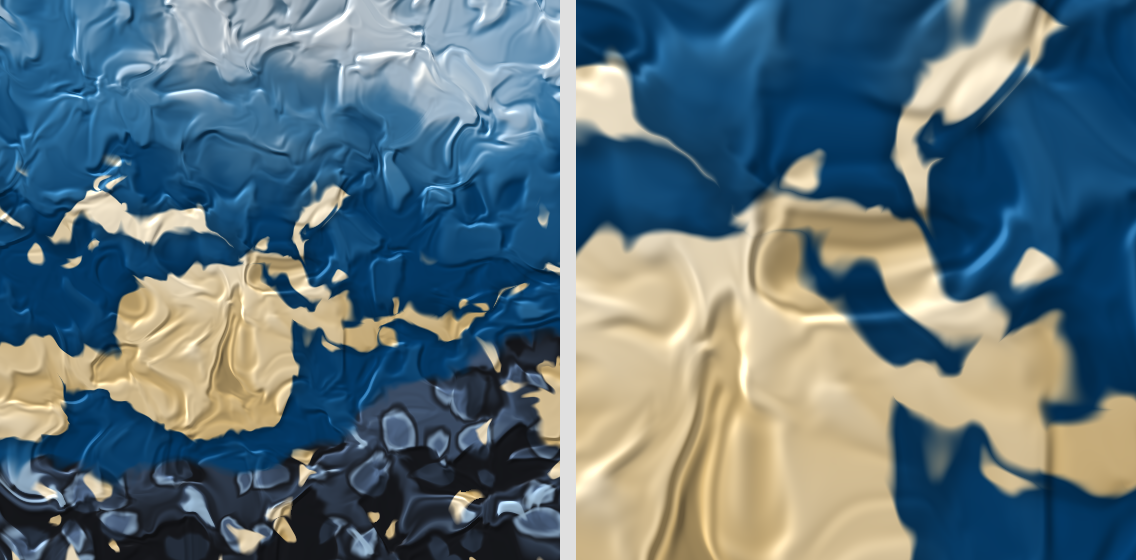
Left: the whole. Right: its middle third, enlarged.
A Shadertoy shader for this texture:

```glsl
// Liquid seascape: pale clouds over deep blue water, ragged sand banks,
// a broken foam ribbon and a dark pebble shore. Every layer is a distance
// or ramp evaluated in folded coordinates, with a shared glossy relief.

#define FOLD_SCALE 11.0
#define FOLD_AMOUNT 0.035
#define EDGE_SCALE 14.0
#define EDGE_AMOUNT 0.023
#define STREAK_SCALE 14.0
#define BANDING 7.0
#define RELIEF 0.55
#define SOFTNESS 0.0045
#define FOAM_WIDTH 0.025
#define DROP_CELLS 19.0
#define PEBBLE_CELLS 11.0

const vec3 DEEP  = vec3(0.01, 0.215, 0.385);
const vec3 BLUE  = vec3(0.19, 0.44, 0.62);
const vec3 PALE  = vec3(0.59, 0.70, 0.79);
const vec3 WHITE = vec3(0.92, 0.92, 0.90);
const vec3 SAND  = vec3(0.75, 0.64, 0.43);
const vec3 CREAM = vec3(0.91, 0.86, 0.76);
const vec3 INK   = vec3(0.08, 0.085, 0.10);
const vec3 SLATE = vec3(0.24, 0.31, 0.41);

float hash(vec2 p) {
    vec3 q = fract(p.xyx * 0.1031);
    q += dot(q, q.yzx + 33.33);
    return fract((q.x + q.y) * q.z);
}

// Value noise in -1..1
float noise(vec2 p) {
    vec2 i = floor(p), f = fract(p);
    f = f * f * f * (f * (f * 6.0 - 15.0) + 10.0);
    vec2 e = vec2(0.0, 1.0);
    float low = mix(hash(i), hash(i + e.yx), f.x);
    float high = mix(hash(i + e.xy), hash(i + e.yy), f.x);
    return mix(low, high, f.y) * 2.0 - 1.0;
}

// Repeated displacement folds the plane into curls
vec2 fold(vec2 p, float scale, float amount) {
    for (int i = 0; i < 4; i++) {
        vec2 s = p * scale + float(i) * 19.7;
        p += amount * vec2(noise(s), noise(s.yx + 57.3));
        scale *= 1.75;
        amount *= 0.55;
    }
    return p;
}

// Folded noise plus bands that follow its contours
float streaks(vec2 p) {
    vec2 q = fold(p, FOLD_SCALE, FOLD_AMOUNT) * STREAK_SCALE;
    float broad = noise(q + 40.0);
    float fine = noise(q * 2.3 + 80.0);
    return 0.55 * broad + 0.3 * fine + 0.2 * sin(BANDING * (broad + 0.3 * fine));
}

float ellipse(vec2 p, vec2 center, vec2 radius) {
    return (length((p - center) / radius) - 1.0) * min(radius.x, radius.y);
}

float cover(float d) { return smoothstep(SOFTNESS, -SOFTNESS, d); }

// Scattered rounds: signed distance to the nearest, and its random id
vec2 rounds(vec2 p, float cells, float size) {
    vec2 g = p * cells, best = vec2(9.0, 0.0);
    for (int y = -1; y <= 1; y++)
    for (int x = -1; x <= 1; x++) {
        vec2 c = floor(g) + vec2(x, y);
        float id = hash(c + 7.0);
        vec2 o = g - c - 0.2 - 0.6 * vec2(hash(c + 23.0), hash(c + 61.0));
        o.x *= 0.75 + 0.7 * hash(c + 91.0);
        float d = length(o) - size * (0.45 + 0.55 * id);
        if (d < best.x) best = vec2(d, id);
    }
    return vec2(best.x / cells, best.y);
}

vec3 waterRamp(float t) {
    vec3 c = mix(DEEP, BLUE, smoothstep(0.08, 0.42, t));
    c = mix(c, PALE, smoothstep(0.38, 0.64, t));
    return mix(c, WHITE, smoothstep(0.68, 1.0, t));
}

float foamLine(float x) {
    float y = 0.605 - 0.18 * smoothstep(0.3, 0.7, x);
    return y + 0.11 * smoothstep(0.8, 1.0, x) + 0.022 * cos(x * 34.0);
}

// Sand banks, foam ribbon and one curling crest
float sandDistance(vec2 q) {
    float d = ellipse(q, vec2(0.375, 0.37), vec2(0.175, 0.155));
    d = min(d, ellipse(q, vec2(0.02, 0.28), vec2(0.095, 0.085)));
    d = min(d, ellipse(q, vec2(0.11, 0.355), vec2(0.12, 0.03)));
    d = min(d, ellipse(q, vec2(0.59, 0.425), vec2(0.085, 0.045)));
    d = min(d, ellipse(q, vec2(1.01, 0.28), vec2(0.055, 0.07)));
    d += 0.018 * noise(q * 15.0) + 0.011 * noise(q * 37.0);
    float width = FOAM_WIDTH * (0.35 + noise(vec2(q.x * 15.0, 4.0)));
    width += 0.008 * noise(q * 42.0);
    d = min(d, (abs(q.y - foamLine(q.x)) - width) * 0.75);
    vec2 c = q - vec2(0.57, 0.595);
    float crest = abs(length(c) - 0.043) - 0.015;
    return min(d, max(crest, dot(c, vec2(0.86, -0.5)) - 0.01));
}

void mainImage(out vec4 fragColor, in vec2 fragCoord) {
    vec2 p = fragCoord / iResolution.y;
    vec2 q = fold(p, EDGE_SCALE, EDGE_AMOUNT);
    float s = streaks(p);
    float gloss = s - streaks(p + vec2(-0.004, 0.005));

    // Water, brightening into cloud toward the upper right
    float cloud = smoothstep(0.64, 0.91, q.y + 0.08 * noise(q * 6.0));
    cloud *= 0.4 + 0.6 * smoothstep(0.2, 0.36, q.x);
    float open = smoothstep(0.42, 0.72, q.y);
    float tone = 0.10 + 0.10 * open + 0.47 * cloud;
    tone += s * (0.20 + 0.16 * cloud) + gloss * (0.08 + 0.25 * cloud);
    vec3 color = waterRamp(tone);
    float core = cloud * (1.0 - smoothstep(0.1, 0.4, abs(q.x - 0.5)));
    color = mix(color, vec3(dot(color, vec3(0.3, 0.5, 0.2))), 0.5 * core);

    // Dark shore with glossy pebbles and warm flecks
    float shoreTop = 0.19 + 0.19 * smoothstep(0.45, 0.95, q.x);
    float shore = smoothstep(0.018, -0.018, q.y - shoreTop + 0.05 * noise(q * 9.0));
    vec2 pebble = rounds(mix(p, q, 0.6), PEBBLE_CELLS, 0.42);
    float sky = smoothstep(0.0, 0.38, p.y);
    vec3 rock = mix(INK, SLATE, smoothstep(-0.25, 0.55, s + 0.5 * sky - 0.2));
    vec3 stone = mix(SLATE * 0.5, SLATE * 1.45, smoothstep(-0.6, 0.6, s));
    rock = mix(rock, stone, 0.75 * cover(pebble.x));
    float rim = smoothstep(0.009, 0.0, abs(pebble.x + 0.005));
    rock = mix(rock, INK, 0.7 * smoothstep(0.009, 0.0, abs(pebble.x - 0.004)));
    rock = mix(rock, PALE, 0.7 * rim * smoothstep(-0.1, 0.4, s));
    rock = mix(rock, PALE, 0.9 * smoothstep(0.36, 0.68, s));
    vec2 fleck = rounds(q + 3.1, DROP_CELLS, 0.34);
    rock = mix(rock, mix(SAND, CREAM, s + 0.5), cover(fleck.x) * step(0.8, fleck.y));
    color = mix(color, rock, shore);

    // Sand and foam, with spray close to the ribbon
    float d = sandDistance(q);
    vec2 spray = rounds(q, DROP_CELLS, 0.25);
    float nearFoam = smoothstep(0.11, 0.07, abs(q.y - foamLine(q.x)));
    float spraying = cover(spray.x) * step(0.68, spray.y) * nearFoam;
    color *= 1.0 - 0.25 * smoothstep(0.03, 0.0, d);
    float creamy = 0.22 + 0.6 * smoothstep(0.4, 0.57, q.y) + 0.7 * s;
    vec3 bank = mix(SAND, CREAM, clamp(creamy, 0.0, 1.0));
    bank = mix(bank, SAND * 0.68, 0.6 * smoothstep(0.3, 0.75, -s));
    color = mix(color, bank, max(cover(d), spraying));

    // Glossy relief shared by all layers
    color *= 1.0 + RELIEF * clamp(gloss, -0.6, 0.6);
    color += 0.10 * smoothstep(0.25, 0.8, gloss);
    fragColor = vec4(clamp(color, 0.0, 1.0), 1.0);
}
```
